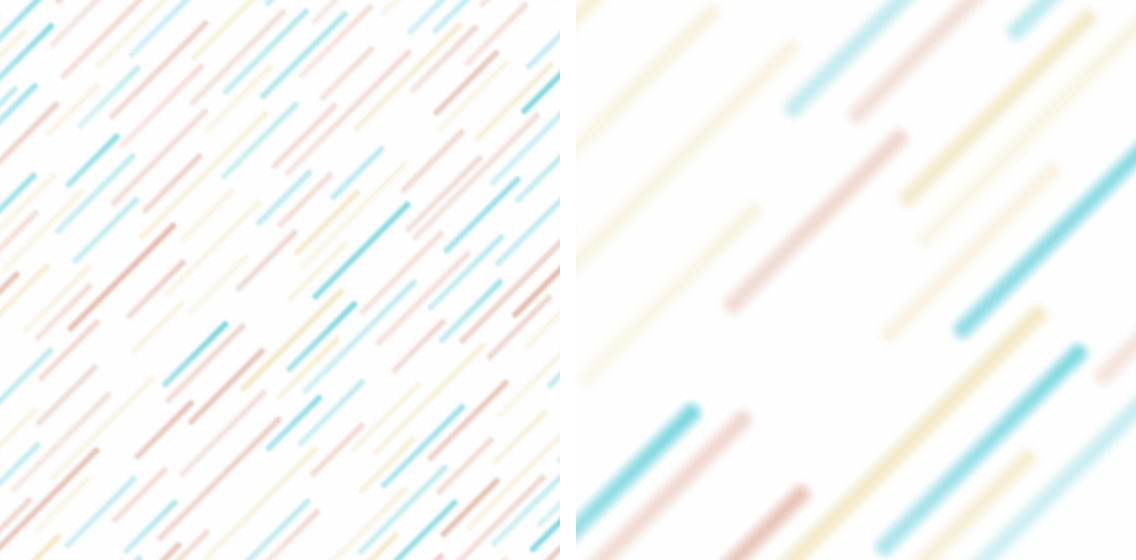
Left: the whole. Right: its middle third, enlarged.
A WebGL 1 fragment shader for this pattern:

```glsl
precision highp float;

uniform vec2 u_resolution;

const vec3 PAPER = vec3(0.995);
const vec3 CYAN = vec3(0.41, 0.82, 0.86);
const vec3 CORAL = vec3(0.88, 0.70, 0.63);
const vec3 YELLOW = vec3(0.95, 0.90, 0.73);

const float LANE_WIDTH = 0.027;
const float CELL_LENGTH = 0.34;
const float SOFT_RADIUS = 0.0098;

float hash(vec2 cell, float seed) {
  vec2 p = cell + seed * vec2(3.7, 9.2);
  return fract(sin(dot(p, vec2(127.1, 311.7))) * 43758.5453);
}

vec3 pickInk(float choice) {
  vec3 ink = mix(CORAL, CYAN, step(0.37, choice));
  return mix(ink, YELLOW, step(0.71, choice));
}

// Soft capsule along the x axis, centred on the origin
float streakMask(vec2 p, float halfLength, float radius, float pixel) {
  float d = length(vec2(max(abs(p.x) - halfLength, 0.0), p.y));
  return 1.0 - smoothstep(0.0, radius + 0.5 * pixel, d);
}

// Tint of the single streak that a lane holds near p (x along, y across)
vec3 laneTint(vec2 p, float lane, float pixel) {
  float along = p.x / CELL_LENGTH + lane * 0.382 + 0.3 * hash(vec2(lane, 0.0), 1.0);
  vec2 cell = vec2(lane, floor(along));

  // Random length, then a shift that keeps the streak inside its cell
  float streakLength = mix(0.12, 0.32, pow(hash(cell, 2.0), 1.8));
  float slack = CELL_LENGTH - streakLength - 2.0 * SOFT_RADIUS;
  vec2 local = vec2((fract(along) - 0.5) * CELL_LENGTH, p.y - (lane + 0.5) * LANE_WIDTH);
  local.x -= (hash(cell, 3.0) - 0.5) * 0.8 * slack;
  local.y -= (hash(cell, 4.0) - 0.5) * 0.35 * LANE_WIDTH;

  // Mostly pale with a few strong ones, fading towards the lower end
  float strength = mix(0.38, 0.85, pow(hash(cell, 5.0), 3.0));
  float rise = clamp(local.x / streakLength + 0.5, 0.0, 1.0);
  strength *= mix(1.0 - 0.4 * hash(cell, 6.0), 1.0, rise);

  // Inks take turns from lane to lane, loosened by chance
  float choice = fract(lane / 3.0 + cell.y * 0.4 + 0.3 * hash(cell, 7.0));
  float mask = streakMask(local, 0.5 * streakLength, SOFT_RADIUS, pixel);
  return mix(vec3(1.0), pickInk(choice), mask * strength);
}

void main() {
  float pixel = 1.0 / min(u_resolution.x, u_resolution.y);
  vec2 uv = gl_FragCoord.xy * pixel;

  // Turn the axes to the rising diagonal
  vec2 p = vec2(uv.x + uv.y, uv.y - uv.x) * 0.70711;
  float homeLane = floor(p.y / LANE_WIDTH);

  // Overlay the nearby lanes
  vec3 color = PAPER;
  for (int i = -1; i <= 1; i++) {
    color *= laneTint(p, homeLane + float(i), pixel);
  }
  gl_FragColor = vec4(color, 1.0);
}
```
